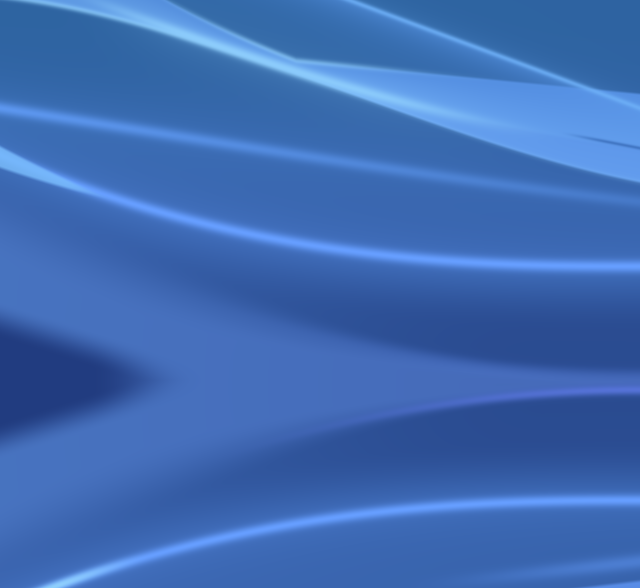
This background is drawn by a WebGL 1 fragment shader. Its source:

```glsl
precision mediump float;
// Blue abstract background of glowing silk lines, soft bands and a twisted ribbon.
uniform vec2 u_resolution;

// Cubic through four heights, evenly spaced from the left to the right side.
float curve(float x, vec4 h) {
  float u = 3.0 * x;
  vec4 weight = vec4((1.0 - u) * (u - 2.0) * (u - 3.0) / 6.0,
                     u * (u - 2.0) * (u - 3.0) / 2.0,
                     u * (u - 1.0) * (3.0 - u) / 2.0,
                     u * (u - 1.0) * (u - 2.0) / 6.0);
  return dot(weight, h);
}

// Curve that rises or falls from the left and levels off at the right.
float settle(float x, float level, float drop, float power) {
  return level + drop * pow(max(1.0 - x, 0.0), power);
}

float glow(float d, float width) {
  return exp(-d * d / (width * width));
}

// Thin bright core inside a wide, faint halo.
float strand(float d, float width) {
  return 0.78 * glow(d, width) + 0.22 * exp(-abs(d) / (width * 3.5));
}

float below(float d, float softness) {
  return smoothstep(-softness, softness, d);
}

void main() {
  // Height is measured downward from the top edge.
  vec2 p = gl_FragCoord.xy / u_resolution;
  float x = p.x;
  float y = 1.0 - p.y;
  vec3 lineBlue = vec3(0.40, 0.62, 1.0);
  vec3 paleCyan = vec3(0.56, 0.81, 0.99);

  // Base gradient
  vec3 color = mix(vec3(0.18, 0.39, 0.63), vec3(0.215, 0.385, 0.67), smoothstep(0.0, 0.45, y));
  color += vec3(0.02, 0.02, 0.03) * (1.0 - x) * smoothstep(0.1, 0.3, y);

  // Dark hollows above and below the central band
  float upperLine = settle(x, 0.453, -0.19, 2.5);
  float lowerLine = settle(x, 0.851, 0.183, 2.47);
  float bandTop = settle(x, 0.637, -0.267, 2.0);
  float bandBottom = settle(x, 0.663, 0.265, 2.0);
  float hollow = below(y - upperLine - 0.05, 0.06) * (1.0 - below(y - lowerLine + 0.045, 0.06));
  color = mix(color, vec3(0.165, 0.295, 0.565), hollow * (0.3 + 0.7 * smoothstep(0.0, 0.85, x)));

  // Central band, softer toward the left
  float softness = mix(0.075, 0.016, smoothstep(0.0, 0.8, x));
  float band = below(y - bandTop, softness) * (1.0 - below(y - bandBottom, softness));
  color = mix(color, mix(vec3(0.28, 0.45, 0.75), vec3(0.27, 0.41, 0.72), x), band);
  color += vec3(0.05, 0.06, 0.10) * glow(y - bandTop, 0.013) * smoothstep(0.2, 0.8, x) * 0.4;
  float rim = glow(y - bandBottom, 0.008) * smoothstep(0.3, 1.0, x);
  color = mix(color, vec3(0.36, 0.47, 0.89), rim * 0.8);

  // Dark wedge at the left
  float wedgeSize = 0.103 * (1.0 - x / 0.30);
  float wedge = 1.0 - below(abs(y - 0.647) - wedgeSize, 0.032);
  wedge *= 1.0 - smoothstep(0.14, 0.32, x);
  color = mix(color, vec3(0.13, 0.235, 0.50), wedge);

  // Long glowing strands
  float highLine = curve(x, vec4(0.184, 0.241, 0.296, 0.343));
  color = mix(color, vec3(0.37, 0.60, 0.95), strand(y - highLine, 0.011) * mix(0.95, 0.4, x));
  color = mix(color, lineBlue, strand(y - upperLine, 0.0105));
  color = mix(color, lineBlue, strand(y - lowerLine, 0.010));
  color = mix(color, paleCyan, glow(y - lowerLine, 0.008) * (1.0 - smoothstep(0.08, 0.24, x)));
  float flare = 0.018 * max(1.0 - x / 0.17, 0.0);
  float flareMask = 1.0 - below(abs(y - upperLine - 0.004) - flare, 0.004);
  color = mix(color, vec3(0.47, 0.73, 0.98), flareMask * (1.0 - smoothstep(0.10, 0.19, x)) * 0.85);

  // Faint strands in the lower right corner
  float cornerLine = 0.955 + 0.12 * (1.0 - x);
  color = mix(color, lineBlue, glow(y - cornerLine, 0.013) * smoothstep(0.6, 1.0, x) * 0.45);
  color = mix(color, lineBlue, below(y - 0.988 - 0.13 * (1.0 - x), 0.004) * 0.7);

  // Diagonal veil in the upper right
  float veil = curve(x, vec4(-0.235, -0.088, 0.049, 0.184));
  float veilDepth = y - veil;
  float veilLight = below(veilDepth, 0.003) * exp(-max(veilDepth, 0.0) / 0.045);
  color = mix(color, vec3(0.31, 0.54, 0.86), veilLight * 0.65);
  float veilRim = strand(veilDepth, 0.005);

  // Twisted ribbon
  float s = x - 0.26;
  float leftEdge = 0.60 * s - 0.45 * s * s;
  float rightEdge = 0.105 + 0.105 * (x - 0.48);
  float ribbonTop = min(leftEdge, rightEdge);
  float ribbonBottom = curve(x, vec4(-0.006, 0.079, 0.206, 0.310));
  float crease = curve(x, vec4(-0.06, 0.075, 0.184, 0.252));
  float ribbon = below(y - ribbonTop, 0.003) * (1.0 - below(y - ribbonBottom, 0.003));
  float depth = clamp((y - ribbonTop) / max(ribbonBottom - ribbonTop, 0.01), 0.0, 1.0);
  vec3 silk = mix(vec3(0.33, 0.56, 0.89), vec3(0.43, 0.67, 0.97), depth);
  silk = mix(silk, vec3(0.36, 0.58, 0.92), below(y - crease, 0.004) * smoothstep(0.5, 0.75, x) * 0.5);
  color = mix(color, silk, ribbon * mix(0.78, 0.95, smoothstep(0.1, 0.5, x)));

  // Ribbon highlights
  float creaseFade = smoothstep(0.08, 0.3, x) * (1.0 - smoothstep(0.55, 0.9, x));
  color = mix(color, paleCyan, strand(y - crease, 0.010) * creaseFade * 0.9);
  color = mix(color, paleCyan, glow(y - ribbonTop, 0.005) * glow(x - 0.46, 0.18) * 0.6);
  color = mix(color, paleCyan, glow(y - ribbonBottom, 0.005) * (1.0 - 0.75 * smoothstep(0.3, 0.6, x)) * 0.65);
  color = mix(color, vec3(0.43, 0.69, 0.97), veilRim * 0.85);
  float fold = y - 0.252 + 0.21 * (1.0 - x);
  color = mix(color, vec3(0.22, 0.42, 0.72), glow(fold, 0.003) * smoothstep(0.87, 0.95, x) * 0.75);

  gl_FragColor = vec4(color, 1.0);
}
```
